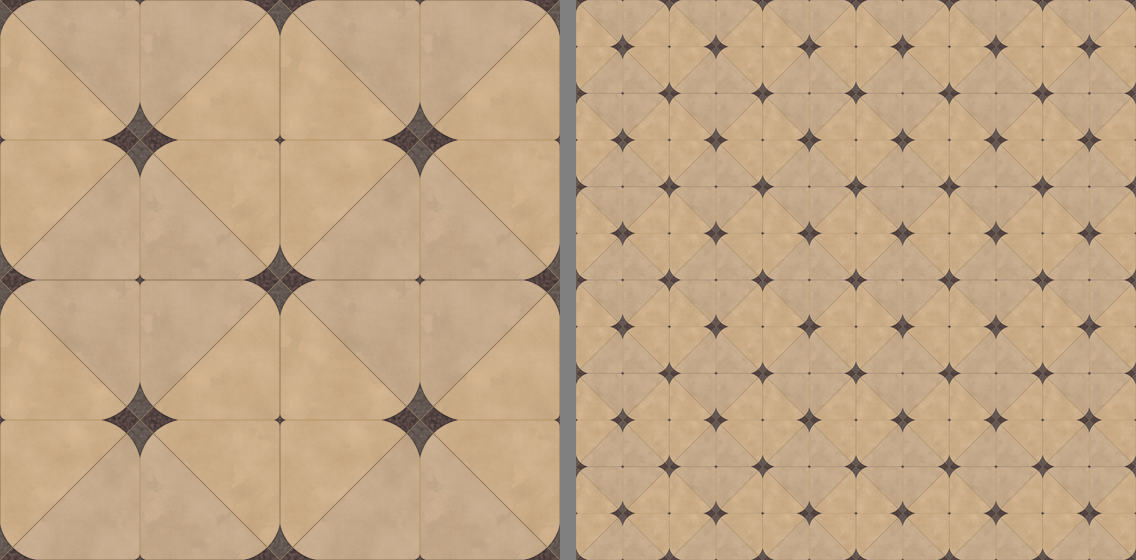
Left: one tile. Right: repeated 3 by 3.
Give the GLSL for this pattern, as a three.js fragment shader.

```glsl
varying vec2 vUv;

#define TILES 4.0
#define LINE_WIDTH 0.0065
#define STAR_ODD 0.275
#define STAR_EVEN 0.26
#define STUD 0.043
#define MOTTLE 0.075
#define WARM_STONE vec3(0.797, 0.678, 0.535)
#define COOL_STONE vec3(0.768, 0.662, 0.542)
#define GREY_INLAY vec3(0.390, 0.342, 0.320)
#define BROWN_INLAY vec3(0.325, 0.262, 0.252)
#define GOLD_GROUT vec3(0.700, 0.565, 0.350)
#define DARK_GROUT vec3(0.510, 0.410, 0.295)

vec2 gradient(vec2 cell, float seed) {
  vec3 h = fract(vec3(cell.xyx + seed * 1.37) * vec3(0.1031, 0.1030, 0.0973));
  h += dot(h, h.yzx + 33.33);
  float angle = 6.2832 * fract((h.x + h.y) * h.z);
  return vec2(cos(angle), sin(angle));
}

// Gradient noise that wraps every two tiles; freq is whole
float noise(vec2 p, float freq, float seed) {
  p *= freq;
  vec2 i = floor(p), f = p - i;
  vec2 s = f * f * f * (f * (f * 6.0 - 15.0) + 10.0);
  vec2 lo = mod(i, 2.0 * freq), hi = mod(i + 1.0, 2.0 * freq);
  float a = dot(gradient(lo, seed), f);
  float b = dot(gradient(vec2(hi.x, lo.y), seed), f - vec2(1.0, 0.0));
  float c = dot(gradient(vec2(lo.x, hi.y), seed), f - vec2(0.0, 1.0));
  float d = dot(gradient(hi, seed), f - 1.0);
  return mix(mix(a, b, s.x), mix(c, d, s.x), s.y);
}

float clouds(vec2 p, float seed) {
  float sum = 0.0, amp = 0.5, freq = 3.0;
  for (int k = 0; k < 5; k++) {
    sum += amp * noise(p, freq, seed + float(k) * 5.0);
    freq *= 2.0;
    amp *= 0.62;
  }
  return sum;
}

// Four-pointed star with concave arcs; a is the absolute offset from its centre
float starDistance(vec2 a, float reach) {
  float arc = 1.284 * reach - length(a - 1.258 * reach);
  return max(arc, (a.x + a.y - reach) * 0.7071);
}

float coverage(float dist, float px) {
  return clamp(0.5 - dist / px, 0.0, 1.0);
}

void main() {
  vec2 p = vUv * TILES;
  float px = max(fwidth(p.x), fwidth(p.y));
  vec2 node = floor(p + 0.5);
  vec2 offset = abs(p - node);
  vec2 odd = mod(node, 2.0);
  vec2 diag = vec2(p.x + p.y, p.x - p.y);

  // Stone triangles, each with its own mottling
  vec2 diamond = floor(diag * 0.5);
  float warm = mod(diamond.x + diamond.y, 2.0);
  float seed = dot(mod(floor(p), 2.0), vec2(17.0, 31.0)) + warm * 53.0;
  float mottle = clouds(p, seed);
  float stain = smoothstep(0.12, 0.42, noise(p, 5.0, seed + 71.0));
  float grain = noise(p, 48.0, 7.0);
  vec3 color = mix(COOL_STONE, WARM_STONE, warm);
  color += MOTTLE * mottle * vec3(0.9, 1.0, 1.15) + 0.012 * grain;
  color += stain * vec3(0.014, 0.010, 0.006) * (1.0 - 2.0 * step(mottle, 0.0));

  // Grid joints, golden on odd lines and darker on even ones
  float halfWidth = 0.5 * LINE_WIDTH;
  vec2 joint = vec2(coverage(offset.x - halfWidth, px), coverage(offset.y - halfWidth, px));
  color = mix(color, mix(DARK_GROUT, GOLD_GROUT, odd.x), 0.85 * joint.x);
  color = mix(color, mix(DARK_GROUT, GOLD_GROUT, odd.y), 0.85 * joint.y);

  // Dark inlays: stars and small studs alternate on the grid nodes
  float isStud = mod(node.x + node.y, 2.0);
  float reach = mix(mix(STAR_EVEN, STAR_ODD, odd.x), STUD, isStud);
  float dist = starDistance(offset, reach);
  float inside = coverage(dist, px);
  float upright = coverage(offset.x - offset.y, px);
  float speckle = noise(p, 40.0, 11.0) + 0.7 * noise(p, 64.0, 23.0);
  vec3 inlay = mix(BROWN_INLAY, GREY_INLAY, upright);
  inlay += speckle * mix(vec3(0.15, 0.11, 0.10), vec3(0.09), upright);
  inlay *= 1.0 - 0.22 * coverage(abs(dist) - 0.008, px);
  color = mix(color, inlay, inside);

  // Diagonal joints, pale where they cross a star
  vec2 toDiag = abs(mod(diag + 1.0, 2.0) - 1.0) * 0.7071;
  float cut = coverage(min(toDiag.x, toDiag.y) - halfWidth, px);
  vec3 cutColor = mix(DARK_GROUT, vec3(0.56, 0.49, 0.38), inside);
  color = mix(color, cutColor, 0.75 * cut);

  gl_FragColor = vec4(color, 1.0);
}
```
